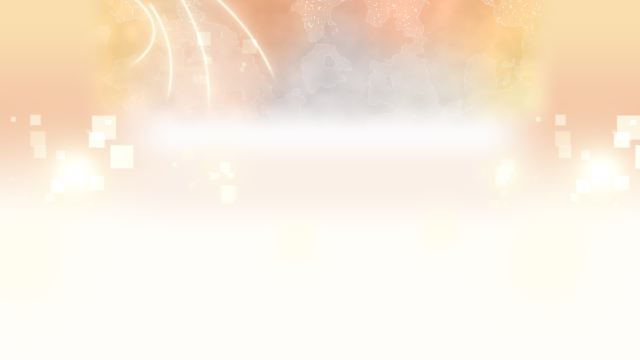
Reproduce this background procedurally as a Shadertoy shader.

```glsl
const float GRID_HEIGHT = 9.0;       // canvas height in layout units
const float CLUSTER_SHIFT = 13.125;  // spacing of the two side clusters
const float BLOB_RADIUS = 1.15;
const float COAST_SCALE = 1.25;
const vec3 FLOOR_WHITE = vec3(1.0, 0.994, 0.977);
const vec3 PEACH = vec3(0.957, 0.785, 0.66);
const vec3 SAND = vec3(0.98, 0.87, 0.68);
const vec3 BLUSH = vec3(0.985, 0.94, 0.905);
const vec3 HAZE = vec3(0.99, 0.985, 0.985);
const vec3 GOLD = vec3(0.98, 0.82, 0.52);
const vec3 ORANGE = vec3(0.93, 0.68, 0.52);
const vec3 CORAL = vec3(0.97, 0.71, 0.58);
const vec3 ROSE = vec3(0.95, 0.83, 0.75);
const vec3 SLATE = vec3(0.82, 0.80, 0.81);
const vec3 MIST = vec3(0.89, 0.87, 0.84);
const vec3 CREAM = vec3(0.98, 0.93, 0.75);
const vec3 SPARK = vec3(1.0, 0.99, 0.90);

vec3 hash3(float n) {
    return fract(sin(vec3(n, n + 17.3, n + 41.7) * 12.9898) * 4375.85);
}

float hash2(vec2 p) {
    return fract(sin(dot(p, vec2(127.1, 311.7))) * 4375.85);
}

float noise(vec2 p) {
    vec2 i = floor(p), f = fract(p);
    f = f * f * (3.0 - 2.0 * f);
    return mix(mix(hash2(i), hash2(i + vec2(1, 0)), f.x),
               mix(hash2(i + vec2(0, 1)), hash2(i + vec2(1, 1)), f.x), f.y);
}

float fbm(vec2 p) {
    float sum = 0.0, amp = 0.5;
    for (int i = 0; i < 5; i++) {
        sum += amp * noise(p);
        p = p * 2.03 + 7.1;
        amp *= 0.5;
    }
    return sum;
}

float glow(vec2 p, vec2 center, float radius) {
    vec2 d = (p - center) / radius;
    return exp(-dot(d, d));
}

// Adds one colour to a normalised blend
void addBlob(inout vec4 sum, vec2 p, vec2 center, vec3 color) {
    sum += vec4(color, 1.0) * (glow(p, center, BLOB_RADIUS) + 1e-5);
}

float box(vec2 p, vec2 center, float halfSize, float soft) {
    vec2 d = abs(p - center) - halfSize;
    return 1.0 - smoothstep(-soft, soft, max(d.x, d.y));
}

float scatter(vec2 p, vec2 center, vec2 spread, float seed, int count, float soft) {
    float clear = 1.0;
    for (int i = 0; i < count; i++) {
        vec3 h = hash3(float(i) * 1.37 + seed);
        float size = mix(0.05, 0.19, h.z * h.z);
        float alpha = mix(0.25, 0.8, fract(h.z * 7.0 + h.x));
        clear *= 1.0 - alpha * box(p, center + (h.xy * 2.0 - 1.0) * spread, size, soft);
    }
    return 1.0 - clear;
}

// Bowed light trail from a to b
float trail(vec2 p, vec2 a, vec2 b, float bow) {
    vec2 axis = b - a;
    float len = length(axis);
    axis /= len;
    float t = dot(p - a, axis) / len;
    float slope = bow * 4.0 * (1.0 - 2.0 * t) / len;
    float d = dot(p - a, vec2(-axis.y, axis.x)) - bow * 4.0 * t * (1.0 - t);
    d /= sqrt(1.0 + slope * slope);
    float ends = smoothstep(-0.05, 0.05, t) * (1.0 - smoothstep(0.8, 1.05, t));
    return ends * (0.6 * exp(-d * d / 0.0014) + 0.28 * exp(-d * d / 0.025));
}

vec3 mapPanel(vec2 p) {
    vec4 sum = vec4(0.0);
    addBlob(sum, p, vec2(2.6, 8.0), GOLD);
    addBlob(sum, p, vec2(3.7, 8.0), mix(ROSE, GOLD, 0.35));
    addBlob(sum, p, vec2(5.0, 7.6), ROSE);
    addBlob(sum, p, vec2(4.4, 6.3), mix(ROSE, HAZE, 0.3));
    addBlob(sum, p, vec2(7.0, 8.7), ORANGE);
    addBlob(sum, p, vec2(8.1, 7.4), SLATE);
    addBlob(sum, p, vec2(9.2, 6.6), mix(SLATE, MIST, 0.5));
    addBlob(sum, p, vec2(10.0, 8.8), CORAL);
    addBlob(sum, p, vec2(11.8, 8.6), mix(CORAL, GOLD, 0.35));
    addBlob(sum, p, vec2(11.0, 6.9), MIST);
    addBlob(sum, p, vec2(13.1, 7.9), GOLD);
    addBlob(sum, p, vec2(13.3, 6.6), CREAM);
    vec3 color = sum.rgb / sum.a;

    // Pale land, coastline and town lights
    float land = fbm(p * COAST_SCALE + 3.0) - 0.5;
    color += 0.12 * (fbm(p * 1.7 + 20.0) - 0.5);
    color = mix(color, HAZE, 0.12 * smoothstep(-0.01, 0.02, land));
    color = mix(color, HAZE, 0.22 * exp(-land * land / 0.0001));
    float towns = smoothstep(0.72, 0.9, noise(p * 22.0)) * smoothstep(7.6, 8.6, p.y);
    return mix(color, SPARK, 0.5 * towns * smoothstep(-0.02, 0.06, land));
}

void mainImage(out vec4 fragColor, in vec2 fragCoord) {
    float unit = GRID_HEIGHT / iResolution.y;
    vec2 p = fragCoord * unit;
    float soft = max(unit, 0.025);

    // Warm sides and pale centre
    vec3 color = mix(FLOOR_WHITE, PEACH, smoothstep(3.3, 6.2, p.y));
    color = mix(color, SAND, smoothstep(6.2, 8.6, p.y));
    vec3 middle = mix(FLOOR_WHITE, BLUSH, smoothstep(3.0, 4.4, p.y));
    middle = mix(middle, HAZE, smoothstep(4.8, 5.6, p.y));
    color = mix(color, middle, smoothstep(1.8, 4.5, p.x) * (1.0 - smoothstep(12.0, 14.0, p.x)));

    // Panel with its light trails
    float panel = smoothstep(1.95, 3.0, p.x) * (1.0 - smoothstep(13.1, 14.0, p.x));
    color = mix(color, mapPanel(p), panel * smoothstep(5.6, 6.6, p.y));
    float light = trail(p, vec2(3.3, 9.1), vec2(3.2, 7.3), 0.6);
    light += trail(p, vec2(3.75, 8.9), vec2(4.15, 6.4), 0.3);
    light += trail(p, vec2(4.5, 9.1), vec2(5.2, 6.1), 0.25);
    light += trail(p, vec2(5.35, 9.1), vec2(6.9, 6.95), 0.16);

    // Paired side clusters
    for (int i = 0; i < 2; i++) {
        vec2 q = p - vec2(CLUSTER_SHIFT * float(i), 0.0);
        light += 1.1 * glow(q, vec2(1.92, 4.63), 0.62) + 0.35 * glow(q, vec2(1.6, 4.5), 1.3);
        light += 0.75 * box(q, vec2(2.6, 5.81), 0.3, soft) + 0.9 * box(q, vec2(3.05, 5.08), 0.29, soft);
        light += scatter(q, vec2(1.5, 4.95), vec2(1.25, 1.15), 3.0, 18, soft);
        light += 0.6 * glow(q, vec2(0.5, 2.4), 1.1);
    }

    // Inner sparkles and low glows
    light += scatter(p, vec2(5.2, 4.6), vec2(0.95, 0.7), 31.0, 11, soft);
    light += 0.7 * scatter(p, vec2(5.7, 7.6), vec2(0.9, 0.7), 57.0, 8, soft);
    light += 0.6 * scatter(p, vec2(12.3, 4.4), vec2(0.6, 0.7), 83.0, 7, soft);
    light += 0.5 * glow(p, vec2(5.5, 4.8), 0.6) + 0.85 * glow(p, vec2(12.65, 4.65), 0.5);
    light += 0.6 * glow(p, vec2(7.4, 2.95), 0.6) + 0.6 * glow(p, vec2(11.0, 3.25), 0.6);
    color = mix(color, mix(SPARK, vec3(1.0), clamp(light - 0.5, 0.0, 1.0)), clamp(light, 0.0, 1.0));
    fragColor = vec4(clamp(color, 0.0, 1.0), 1.0);
}
```
